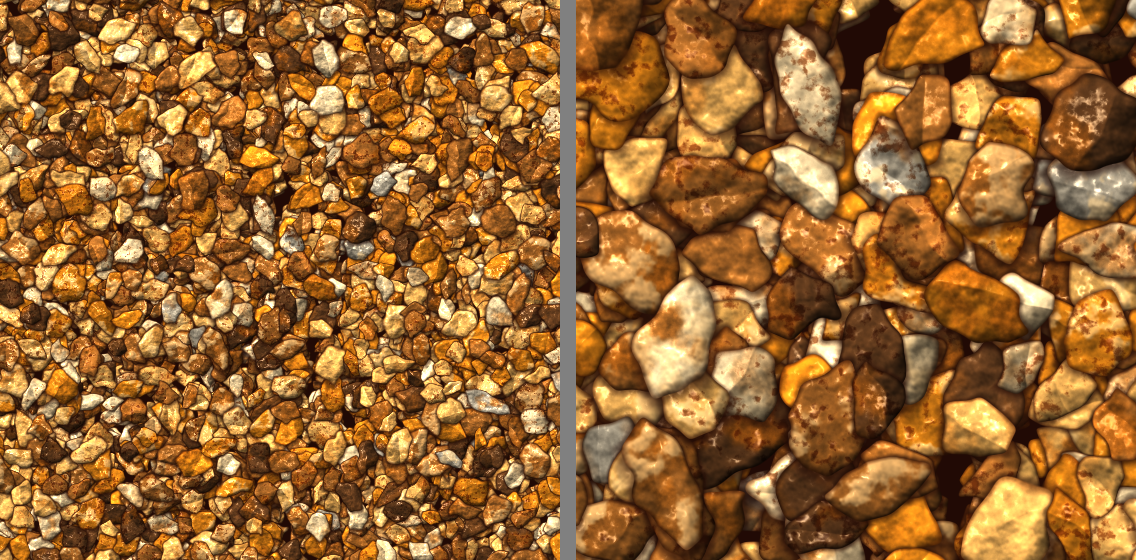
Left, the full canvas; right, a detail of the centre.
Give the GLSL for this texture, as a Shadertoy shader.

```glsl
// Wet, angular gravel in amber, tan, cream and dark brown, piled in overlapping layers.

vec3 hash3(vec3 p) {
    p = fract(p * vec3(0.1031, 0.1030, 0.0973));
    p += dot(p, p.yxz + 33.33);
    return fract((p.xxy + p.yxx) * p.zyx);
}

float noise(vec2 p) {
    vec2 i = floor(p), f = fract(p);
    f = f * f * (3.0 - 2.0 * f);
    float a = hash3(vec3(i, 7.0)).x, b = hash3(vec3(i + vec2(1, 0), 7.0)).x;
    float c = hash3(vec3(i + vec2(0, 1), 7.0)).x, d = hash3(vec3(i + 1.0, 7.0)).x;
    return mix(mix(a, b, f.x), mix(c, d, f.x), f.y);
}

float fbm(vec2 p) {
    float sum = 0.0, amp = 0.53;
    for (int i = 0; i < 4; i++) {
        sum += amp * noise(p);
        p = mat2(1.6, 1.2, -1.2, 1.6) * p + 5.3;
        amp *= 0.5;
    }
    return sum;
}

// Rounded irregular polygon: xy is the outward slope, z the distance to its rim.
vec3 stoneShape(vec2 q, vec3 id) {
    vec2 slope = vec2(0);
    float sum = 0.0;
    for (int i = 0; i < 7; i++) {
        vec3 h = hash3(id + vec3(3.0, 11.0, 17.0 * float(i) + 5.0));
        float angle = (float(i) + (h.x - 0.5) * 0.9) * 6.2832 / 7.0;
        vec2 side = vec2(cos(angle), sin(angle)) / mix(0.72, 1.1, h.y);
        float weight = exp(14.0 * (dot(q, side) - 1.0));
        sum += weight;
        slope += weight * side;
    }
    return vec3(slope / sum, log(sum) / 14.0);
}

vec3 stoneTint(float pick, float vary) {
    vec3 tint = vec3(0.33, 0.20, 0.10);
    if (pick > 0.12) tint = vec3(0.60, 0.36, 0.14);
    if (pick > 0.36) tint = vec3(0.82, 0.48, 0.09);
    if (pick > 0.60) tint = vec3(0.90, 0.66, 0.33);
    if (pick > 0.87) tint = vec3(0.89, 0.77, 0.57);
    if (pick > 0.985) tint = vec3(0.64, 0.59, 0.50);
    return tint * mix(0.84, 1.14, vary);
}

vec3 stoneColor(vec2 uv, vec2 q, vec2 slope, float rim, vec3 id) {
    vec3 h = hash3(id + 41.0), k = hash3(id + 73.0);
    vec2 p = uv + k.xy * 9.0;

    // Stains, pale crust and pits
    float mottle = fbm(p * 62.0), grain = fbm(p * 190.0);
    vec3 tint = stoneTint(h.x, h.y) * (0.50 + 0.58 * mottle + 0.52 * grain);
    float stain = smoothstep(0.44, 0.68, fbm(p * 38.0 + 20.0));
    tint = mix(tint, vec3(0.60, 0.31, 0.06) * (0.5 + 1.1 * grain), stain * h.z * 0.85);
    float crust = smoothstep(0.50, 0.64, mottle) * step(0.55, k.z) * step(0.12, h.x);
    tint = mix(tint, vec3(0.93, 0.76, 0.50), crust * 0.6);
    float pits = smoothstep(0.52, 0.78, grain) * step(0.55, fract(k.x * 7.0));
    tint *= 1.0 - pits * vec3(0.45, 0.6, 0.7);

    // Bevelled rim, broken top facets and fine bumps
    vec2 ridge = normalize(k.xy - 0.5 + 0.001);
    float facet = smoothstep(-0.05, 0.05, dot(q, ridge) + (h.y - 0.5) * 0.7) - 0.5;
    float bumpStep = 0.0022;
    vec2 bump = vec2(fbm((p + vec2(bumpStep, 0)) * 62.0),
                     fbm((p + vec2(0, bumpStep)) * 62.0)) - mottle;
    vec2 tilt = slope * smoothstep(-0.5, 0.0, rim) * 0.65 + ridge * facet * 0.65 - bump * 3.6;
    vec3 normal = normalize(vec3(tilt, 1.0));

    // Daylight from the upper left, with wet glints
    vec3 light = normalize(vec3(-0.35, 0.6, 0.75));
    vec3 halfway = normalize(light + vec3(0, 0, 1));
    float diffuse = max(dot(normal, light), 0.0);
    float glint = pow(max(dot(normal, halfway), 0.0), 55.0) * smoothstep(0.4, 0.62, grain);
    vec3 color = tint * (0.36 + 0.98 * diffuse);
    color += vec3(1.0, 0.92, 0.76) * glint * mix(0.15, 0.7, k.z);
    return color * mix(vec3(0.5, 0.4, 0.34), vec3(1), smoothstep(0.02, -0.13, rim));
}

void mainImage(out vec4 fragColor, in vec2 fragCoord) {
    vec2 uv = fragCoord / iResolution.y;
    vec3 crevice = vec3(0.13, 0.04, 0.018), color = crevice;

    // Paint the pile from the deepest layer up
    for (int layer = 0; layer < 8; layer++) {
        float level = float(layer), cells = 21.5 - 0.65 * level;
        vec2 wobble = vec2(noise(uv * 65.0 + level * 19.0), noise(uv * 65.0 + level * 23.0 + 50.0));
        vec2 p = (uv + 0.008 * (wobble - 0.5)) * cells + level * vec2(7.37, 3.61);

        for (int n = 0; n < 9; n++) {
            vec2 cell = floor(p) + vec2(n % 3, n / 3) - 1.0;
            vec3 id = vec3(cell, level * 31.0 + 2.0);
            vec3 place = hash3(id), form = hash3(id + 97.0);
            if (place.z < 0.03 * level) continue;

            float radius = mix(0.28, 0.53, form.x), stretch = mix(1.0, 1.38, form.y);
            float turn = form.z * 6.2832;
            mat2 spin = mat2(cos(turn), sin(turn), -sin(turn), cos(turn));
            vec2 scale = radius * vec2(stretch, 1.0 / stretch);
            vec2 q = spin * (p - cell - 0.5 - (place.xy - 0.5) * 0.7) / scale;
            if (dot(q, q) > 3.2) continue;

            vec3 shape = stoneShape(q, id);
            vec2 slope = (shape.xy / scale * radius) * spin;
            float soft = 0.8 * cells * length(slope) / (radius * iResolution.y);
            float cover = smoothstep(soft, -soft, shape.z);
            float reach = mix(0.15, 0.30, smoothstep(0.4, -0.4, slope.y));
            color = mix(crevice, color, mix(0.32, 1.0, smoothstep(-0.04, reach, shape.z)));
            if (cover > 0.0) color = mix(color, stoneColor(uv, q, slope, shape.z, id), cover);
        }
    }
    fragColor = vec4(clamp(color, 0.0, 1.0), 1.0);
}
```
